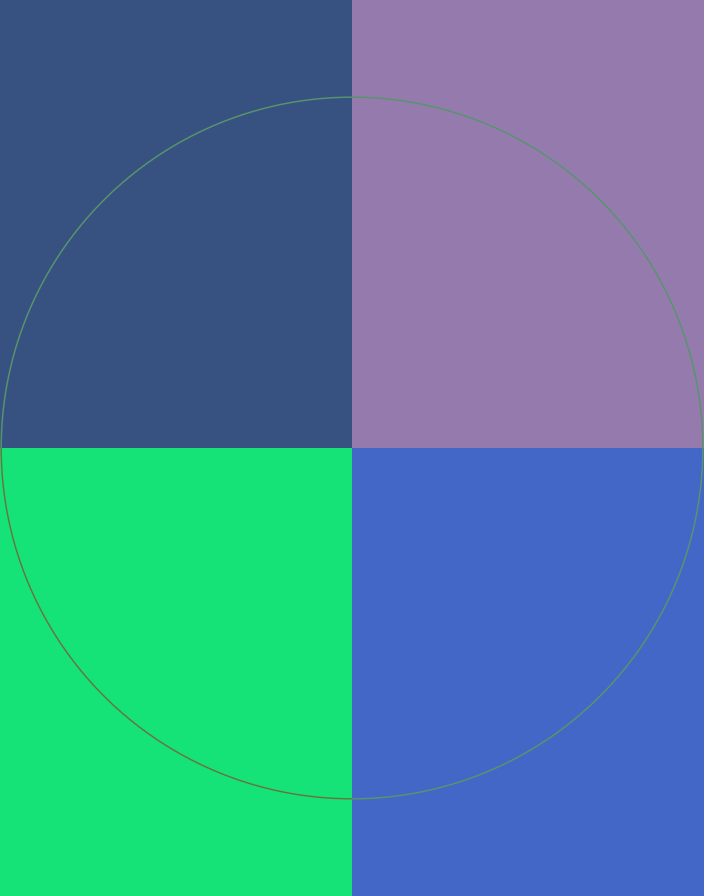
Write a WebGL 1 fragment shader that draws this background.

```glsl
precision highp float;

uniform vec2 u_resolution;

const vec3 SLATE = vec3(0.215, 0.320, 0.507);
const vec3 MAUVE = vec3(0.585, 0.482, 0.680);
const vec3 GREEN = vec3(0.082, 0.890, 0.470);
const vec3 BLUE = vec3(0.262, 0.403, 0.782);

const vec3 RING_LIGHT = vec3(0.34, 0.58, 0.42);
const vec3 RING_DARK = vec3(0.40, 0.46, 0.24);

const float RING_RADIUS = 0.4983;
const float RING_WIDTH = 0.0021;

// Antialiased step: 0 below zero, 1 above, one pixel wide
float edge(float d, float pixel) {
    return clamp(d / pixel + 0.5, 0.0, 1.0);
}

// Blends four colours over the quadrants; side is 0..1 on each axis
vec3 quadrants(vec2 side, vec3 topLeft, vec3 topRight, vec3 lowLeft, vec3 lowRight) {
    vec3 top = mix(topLeft, topRight, side.x);
    vec3 low = mix(lowLeft, lowRight, side.x);
    return mix(low, top, side.y);
}

// Coverage of a thin circular outline
float ring(vec2 p, float radius, float width, float pixel) {
    float d = length(p) - radius;
    return edge(d + 0.5 * width, pixel) - edge(d - 0.5 * width, pixel);
}

void main() {
    // Centred coordinates, one unit across the shorter side
    float pixel = 1.0 / min(u_resolution.x, u_resolution.y);
    vec2 p = (gl_FragCoord.xy - 0.5 * u_resolution) * pixel;
    vec2 side = vec2(edge(p.x, pixel), edge(p.y, pixel));

    // Four flat panels
    vec3 color = quadrants(side, SLATE, MAUVE, GREEN, BLUE);

    // Hairline circle, darker over the bright panel
    vec3 ringColor = quadrants(side, RING_LIGHT, RING_LIGHT, RING_DARK, RING_LIGHT);
    color = mix(color, ringColor, ring(p, RING_RADIUS, RING_WIDTH, pixel));

    gl_FragColor = vec4(color, 1.0);
}
```
